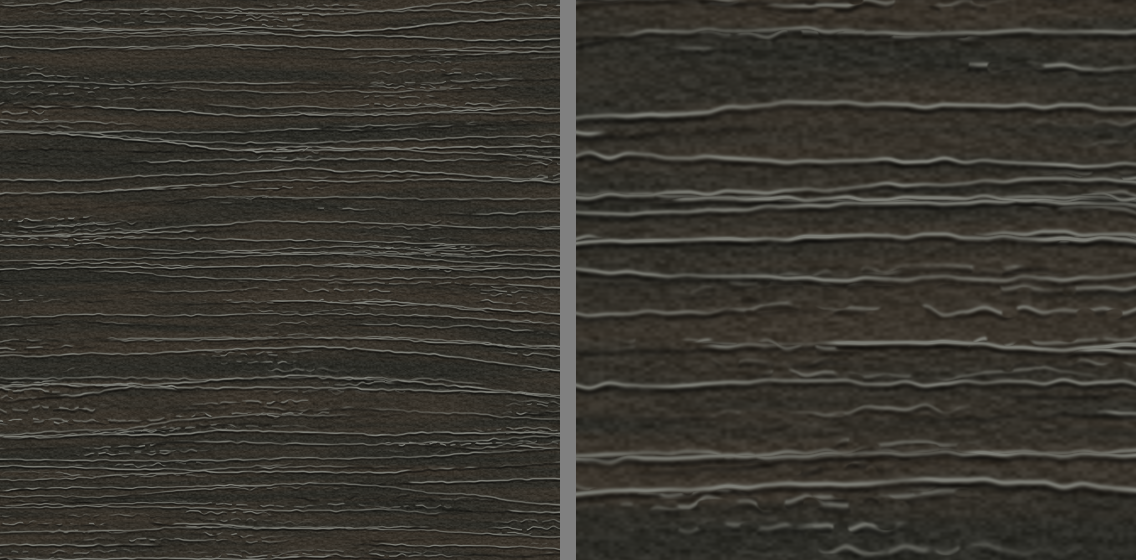
Left, the full canvas; right, a detail of the centre.
Write a WebGL 1 fragment shader that draws this texture.

```glsl
precision highp float;
// Dark embossed wood veneer: brown and charcoal bands under fine pale horizontal ridges.
uniform vec2 u_resolution;

#define LONG_ROWS 34.0
#define MID_ROWS 52.0
#define CRUMB_ROWS 84.0
#define RIDGE_WIDTH 0.0015
#define WARP 0.030
#define GRAIN 0.135
#define SHADOW 0.58
#define CHARCOAL vec3(0.172, 0.172, 0.151)
#define BROWN vec3(0.232, 0.208, 0.174)
#define RIDGE_COLOR vec3(0.480, 0.484, 0.455)

float hash(vec2 p) {
  vec3 q = fract(vec3(p.xyx) * 0.1031);
  q += dot(q, q.yzx + 33.33);
  return fract((q.x + q.y) * q.z);
}

float noise(vec2 p) {
  vec2 i = floor(p), f = fract(p);
  f = f * f * (3.0 - 2.0 * f);
  return mix(mix(hash(i), hash(i + vec2(1.0, 0.0)), f.x),
             mix(hash(i + vec2(0.0, 1.0)), hash(i + vec2(1.0, 1.0)), f.x), f.y);
}

// Noise along one ridge, centred on zero.
float wave(float x, float id) {
  return noise(vec2(x + 17.0, id)) - 0.5;
}

float bell(float d, float w) {
  return exp(-d * d / (w * w));
}

// One set of wandering ridges: x is the lit edge, y the groove below it.
vec2 ridges(vec2 p, float rows, float seed, float jitter, float rate, float cutoff) {
  float width = max(RIDGE_WIDTH, 0.65 / u_resolution.y);
  float row = floor(p.y * rows);
  vec2 relief = vec2(0.0);
  for (int k = -2; k <= 2; k++) {
    float id = row + float(k) + seed;
    float start = hash(vec2(id, 7.0));
    float center = (row + float(k) + start) / rows;
    center += 1.4 * wave(p.x * 1.8, id + 200.0) / rows;
    center += 0.005 * wave(p.x * 13.0, id + 400.0);
    center += jitter * wave(p.x * 85.0, id + 600.0);
    float d = p.y - center;

    // Ridges fade in and out; grooves run on a little further.
    float life = noise(vec2(p.x * rate + start * 9.0, id + 800.0));
    life += 0.16 * wave(p.x * 50.0, id + 900.0);
    float lit = smoothstep(cutoff - 0.05, cutoff + 0.08, life);
    float cut = smoothstep(cutoff - 0.25, cutoff + 0.05, life);
    float strength = mix(0.60, 1.0, hash(vec2(id, 31.0)));
    strength *= 0.92 + 0.6 * wave(p.x * 40.0, id + 500.0);
    relief = max(relief, strength * vec2(lit * bell(d, width),
                                         cut * bell(d + 2.0 * width, 1.4 * width)));
  }
  return relief;
}

void main() {
  vec2 uv = gl_FragCoord.xy / u_resolution.y;

  // A shared slow bend makes neighbouring ridges converge and part.
  vec2 p = uv;
  p.y += WARP * (noise(uv * vec2(1.7, 5.0) + 3.0) - 0.5);
  p.y += 0.008 * (noise(uv * vec2(5.0, 13.0) + 40.0) - 0.5);

  // Soft colour bands along the grain.
  float band = 0.34 * noise(p * vec2(1.5, 30.0) + 11.0)
             + 0.36 * noise(p * vec2(4.0, 72.0) + 53.0)
             + 0.30 * noise(p * vec2(9.0, 150.0) + 90.0);
  vec3 color = mix(CHARCOAL, BROWN, smoothstep(0.22, 0.78, band));

  // Leathery fine grain, lit from above.
  vec2 g = p * vec2(130.0, 300.0);
  float grain = noise(g) - noise(g + vec2(0.2, 0.9));
  float speck = noise(uv * vec2(330.0, 470.0)) - 0.5;
  color += GRAIN * (0.34 * grain + 0.42 * speck);

  // Long ridges, shorter ones, and crumbled patches.
  vec2 relief = ridges(p, LONG_ROWS, 20.0, 0.0024, 1.6, 0.40);
  relief = max(relief, 0.90 * ridges(p, MID_ROWS, 1200.0, 0.0032, 3.6, 0.57));
  float patches = smoothstep(0.40, 0.58, noise(uv * vec2(4.0, 19.0) + 70.0));
  float breaks = smoothstep(0.25, 0.50, noise(uv * vec2(110.0, 150.0) + 25.0));
  relief = max(relief, 0.85 * patches * breaks
                     * ridges(p, CRUMB_ROWS, 2400.0, 0.0060, 7.0, 0.47));

  color *= 1.0 - SHADOW * relief.y;
  color = mix(color, RIDGE_COLOR, min(relief.x * 1.15, 1.0));
  gl_FragColor = vec4(color, 1.0);
}
```
